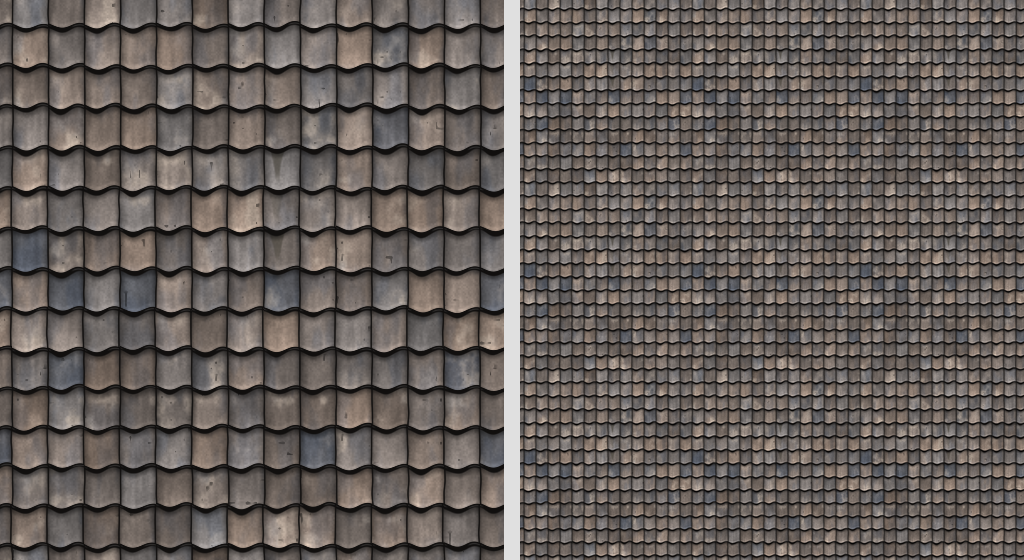
Left: one tile. Right: repeated 3 by 3.
This texture is drawn by a Shadertoy shader. Its source:

```glsl
// Weathered clay pantile roof: a 14 x 14 grid of tiles with wavy lower edges.
// Each tile gets its own tone, a curved cross-section, deep overlap shadows,
// cloudy wear and streaks; all noise wraps, so the texture tiles seamlessly.

const float TILES = 14.0;

float hash(vec2 p) {
    vec3 q = fract(p.xyx * vec3(0.1031, 0.1030, 0.0973));
    q += dot(q, q.yzx + 33.33);
    return fract((q.x + q.y) * q.z);
}

// Value noise on the unit canvas with a whole number of cells per axis
float noise(vec2 uv, vec2 cells) {
    vec2 p = uv * cells, i = floor(p), f = fract(p);
    f = f * f * (3.0 - 2.0 * f);
    vec2 a = mod(i, cells), b = mod(i + 1.0, cells);
    return mix(mix(hash(a), hash(vec2(b.x, a.y)), f.x),
               mix(hash(vec2(a.x, b.y)), hash(b), f.x), f.y);
}

float fbm(vec2 uv, vec2 cells) {
    float sum = 0.0, gain = 0.5;
    for (int i = 0; i < 4; i++) {
        sum += gain * noise(uv, cells);
        cells *= 2.0;
        gain *= 0.5;
    }
    return sum / 0.9375;
}

void mainImage(out vec4 fragColor, in vec2 fragCoord) {
    vec2 uv = fragCoord / iResolution.xy;
    vec2 px = TILES / iResolution.xy;

    // Grid, with slightly uneven courses and a wavy lower edge
    vec2 grid = uv * TILES - vec2(0.33, 0.35);
    grid.y += 0.09 * pow(sin(3.14159 * uv.y), 2.0);
    float wave = sin(6.28318 * (grid.x - 0.13));
    vec2 nearEdge = mod(vec2(floor(grid.x), floor(grid.y + 0.5)), TILES);
    float y = grid.y + 0.065 * wave + 0.05 * (hash(nearEdge + 31.0) - 0.5)
            + 0.06 * (noise(uv, vec2(28.0)) - 0.5);
    float row = mod(floor(y), TILES);
    float x = grid.x + 0.05 * (hash(vec2(row, 71.0)) - 0.5)
            + 0.03 * (noise(uv, vec2(14.0, 42.0)) - 0.5);
    vec2 id = vec2(mod(floor(x), TILES), row);
    float u = fract(x), v = fract(y);

    // Fired clay tone: warm brown to cool grey, with a few slate-blue tiles
    float tone = hash(id + 5.0), cool = hash(id + 47.0);
    vec3 color = mix(vec3(0.48, 0.42, 0.378), vec3(0.43, 0.415, 0.41), cool);
    color *= mix(0.84, 1.14, tone);
    color = mix(color, vec3(0.33, 0.34, 0.365), 0.8 * step(0.93, hash(id + 83.0)));

    // Cloudy bleaching and soot, offset for each tile
    vec2 shift = floor(vec2(hash(id + 11.0), hash(id + 19.0)) * 28.0) / 28.0;
    float cloud = fbm(uv + shift, vec2(28.0));
    float pale = smoothstep(0.52, 0.8, cloud) * smoothstep(0.3, 0.9, hash(id + 61.0));
    color *= 0.83 + 0.34 * cloud;
    color = mix(color, vec3(0.65, 0.60, 0.55), 0.6 * pale);
    float bluish = smoothstep(0.45, 0.75, fbm(uv + shift.yx, vec2(28.0, 14.0)));
    color = mix(color, color * vec3(0.82, 0.87, 0.94), 0.7 * bluish);

    // Fine vertical streaks, grain and small pits
    color *= 0.93 + 0.14 * noise(uv, vec2(140.0, 28.0));
    color *= 0.94 + 0.12 * noise(uv, vec2(300.0, 320.0));
    color *= 1.0 - 0.4 * smoothstep(0.88, 0.97, noise(uv + shift, vec2(112.0, 98.0)))
                       * smoothstep(0.55, 0.7, cloud);

    // Tapering water stains down one column
    float stained = step(abs(id.x - 7.0), 0.1) * step(abs(id.y - 8.0), 3.5);
    float stainWidth = 0.05 + 0.2 * v * v + 0.08 * (cloud - 0.5);
    float stain = 1.0 - smoothstep(stainWidth - 0.05, stainWidth + 0.03, abs(u - 0.37));
    color = mix(color, vec3(0.25, 0.235, 0.205),
                0.65 * stained * stain * smoothstep(0.1, 0.5, v) * hash(id + 23.0));

    // Curved profile: lit pan, shaded flanks, narrow bright roll at the right
    float profile = 0.77 + 0.3 * smoothstep(0.0, 0.28, u) * (1.0 - smoothstep(0.55, 0.9, u));
    profile += 0.17 * exp(-pow((u - 0.83) / 0.10, 2.0));
    color *= profile * mix(1.14, 0.94, v);
    color *= 1.0 + 0.12 * exp(-pow((v - 0.07) / 0.05, 2.0));

    // Shadow under the course above, deepest below the dip of its edge
    float pan = 0.5 - 0.5 * wave;
    float depth = 0.085 + 0.025 * (1.0 - pan) + 0.05 * (noise(uv, vec2(42.0, 28.0)) - 0.5);
    color *= 1.0 - 0.38 * smoothstep(0.72, 1.0 - depth, v);
    float gap = smoothstep(1.0 - depth - px.y, 1.0 - depth + px.y, v);
    vec3 shadow = vec3(0.065, 0.058, 0.055);
    float lip = smoothstep(0.5, 0.9, pan) * exp(-pow((v - 0.965) / 0.018, 2.0));
    color = mix(color, shadow + 0.12 * lip, gap);
    color = mix(shadow, color, smoothstep(0.0, 1.2 * px.y, v));

    // Thin dark side joint with a soft contact shade
    float joint = abs(fract(x + 0.5) - 0.5);
    color *= 1.0 - 0.3 * exp(-joint / 0.04);
    float line = 1.0 - smoothstep(0.018 - 0.5 * px.x, 0.018 + 0.7 * px.x, joint);
    color = mix(color, shadow, 0.88 * line);

    fragColor = vec4(clamp(color, 0.0, 1.0), 1.0);
}
```
